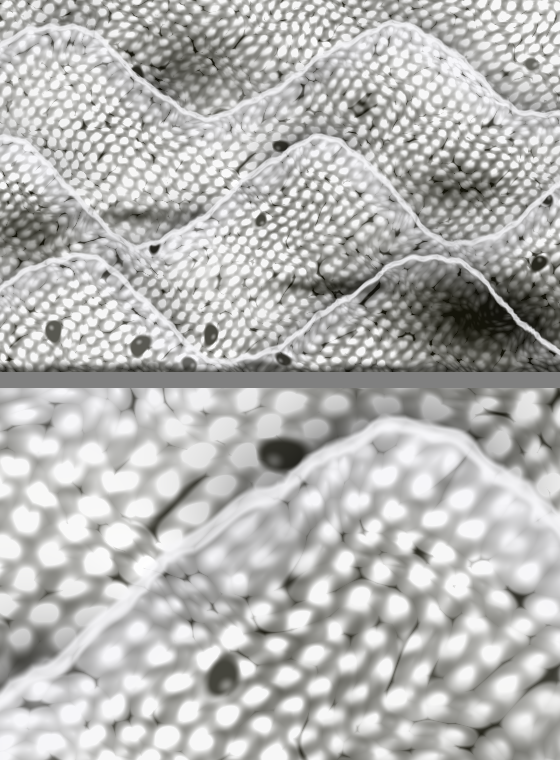
Top: the whole. Bottom: its middle third, enlarged.
Reproduce this texture procedurally as a WebGL 1 fragment shader.

```glsl
precision highp float;
// Ruffled layers of knitted silver mesh with bright crinkled hems.
// Each layer fills the area below a wavy rim; staggered sines form the knit,
// cellular noise adds crinkles, and soft pools of light and shade model folds.
uniform vec2 u_resolution;

const float PI = 3.14159265;
const float TAU = 6.2831853;
const vec2 BEAD_PITCH = vec2(0.040, 0.027);
const float KNIT_GAP = 0.75;
const float KNIT_BEAD = 1.25;
const float ROW_STRENGTH = 0.28;
const float HOLE_PITCH = 0.21;
const float HOLE_CHANCE = 0.6;
const float HEM_DEPTH = 0.11;
const float RIM_WIDTH = 0.0065;
const float CRINKLE_SCALE = 44.0;
const float CRUMPLE_SCALE = 15.0;
const float BASE_LIGHT = 0.81;
const vec3 SHADOW_TINT = vec3(0.0, -0.002, -0.045);
const vec3 HEM_TINT = vec3(-0.006, -0.006, 0.008);

float hash(vec2 p) {
  return fract(sin(dot(p, vec2(127.1, 311.7))) * 4375.85);
}

vec2 hash2(vec2 p) {
  return vec2(hash(p), hash(p + 37.3));
}

// Distance to the nearest scattered point
float cellular(vec2 p) {
  vec2 base = floor(p);
  float nearest = 2.0;
  for (int j = -1; j <= 1; j++) {
    for (int i = -1; i <= 1; i++) {
      vec2 id = base + vec2(float(i), float(j));
      nearest = min(nearest, length(id + hash2(id) - p));
    }
  }
  return nearest;
}

// Smooth layered sines, about -1 to 1
float patches(vec2 p) {
  return 0.5 * sin(p.x + 1.7 * sin(p.y * 0.8)) + 0.5 * sin(p.y * 1.3 - 1.4 * sin(p.x * 0.7 + 2.0));
}

// Soft elliptical pool, 1 at its centre
float pool(vec2 p, vec2 centre, vec2 size) {
  vec2 d = (p - centre) / size;
  return exp(-dot(d, d));
}

// Rim of a fold: mean height, amplitude, period, crest position
vec4 foldShape(float layer) {
  if (layer < 0.5) return vec4(1.25, 0.08, 0.90, 0.60);
  if (layer < 1.5) return vec4(0.81, 0.12, 0.91, 1.04);
  if (layer < 2.5) return vec4(0.485, 0.14, 0.86, 0.84);
  return vec4(0.17, 0.14, 0.96, 1.13);
}

float rimHeight(float x, vec4 fold) {
  float a = TAU * (x - fold.w) / fold.z;
  return fold.x + fold.y * (cos(a) + 0.10 * sin(2.0 * a));
}

// Staggered lattice of bumps with reinforced rows
float lattice(vec2 q) {
  return cos(TAU * q.x) * cos(PI * q.y) + ROW_STRENGTH * cos(TAU * q.y);
}

// Knitted beads lit from above; about 0 in gaps and 1 on beads
float knit(vec2 p, float crinkle) {
  vec2 q = p / BEAD_PITCH;
  q += 0.22 * vec2(patches(q * 0.7), 1.3 * patches(q.yx * 0.6 + 4.0));
  q += vec2(0.20, 0.34) * (crinkle - 0.45);
  float bump = lattice(q);
  float relief = bump - lattice(q + vec2(-0.10, 0.34));
  float bead = smoothstep(-0.85, 0.95, bump + 0.30 * patches(q * 2.3 + 9.0));
  return bead + 0.24 * relief;
}

// Punched oval holes: a dark core, a pale edge and a small glint
float punchHoles(float tone, vec2 p, float layer) {
  vec2 q = p / HOLE_PITCH + layer * 5.3;
  vec2 id = floor(q);
  vec2 c = fract(q) - 0.5 - 0.5 * (hash2(id) - 0.5);
  float turn = TAU * hash(id + 3.0);
  c = mat2(cos(turn), -sin(turn), sin(turn), cos(turn)) * c;
  c.y += 1.6 * c.x * c.x;
  float size = mix(0.08, 0.14, hash(id + 11.0));
  float d = length(c * vec2(0.9, 1.25)) - size;
  float present = step(hash(id + 23.0), HOLE_CHANCE);
  float edge = smoothstep(0.035, 0.0, abs(d - 0.03));
  float core = smoothstep(0.02, -0.03, d);
  float glint = smoothstep(0.05, 0.0, length(c - 0.03));
  float inside = mix(0.10, 0.42, hash(id + 31.0)) + 0.28 * glint;
  return mix(tone + 0.10 * edge * present, inside, core * present);
}

// Large-scale light across the cloth
float foldLight(vec2 p, float layer) {
  float light = BASE_LIGHT + 0.09 * patches(p * 9.0 + layer * 2.0);
  light += 0.15 * pool(p, vec2(0.20, 0.60), vec2(0.32, 0.20));
  light += 0.14 * pool(p, vec2(1.45, 0.85), vec2(0.25, 0.15));
  light -= 0.28 * pool(p, vec2(0.50, 0.82), vec2(0.16, 0.13));
  light -= 0.38 * pool(p, vec2(0.06, 0.38), vec2(0.13, 0.09));
  light -= 0.42 * pool(p, vec2(1.24, 0.49), vec2(0.15, 0.06));
  light -= 0.55 * pool(p, vec2(0.36, 0.42), vec2(0.13, 0.022));
  light -= 0.55 * pool(p, vec2(0.86, 0.23), vec2(0.16, 0.022));
  light -= 0.75 * pool(p, vec2(1.30, 0.14), vec2(0.27, 0.14));
  return max(light, 0.08);
}

void main() {
  vec2 p = gl_FragCoord.xy / u_resolution.y;
  float crinkle = cellular(p * CRINKLE_SCALE + patches(p * 30.0));
  float crumple = cellular(p * CRUMPLE_SCALE + 0.5 * patches(p * 21.0));
  float wobble = 0.006 * sin(p.x * 31.0) + 0.003 * sin(p.x * 97.0 + 1.0);
  vec2 drape = 0.022 * vec2(patches(p * 8.0), patches(p.yx * 7.0 + 3.0));
  vec3 color = vec3(0.0);

  // Composite from the back layer to the front
  for (int i = 0; i < 4; i++) {
    float layer = float(i);
    vec4 fold = foldShape(layer);
    float rim = rimHeight(p.x, fold);
    float slope = (rimHeight(p.x + 0.01, fold) - rim) / 0.01;
    float d = (p.y - rim - wobble) / sqrt(1.0 + slope * slope);

    // Contact shadow on the cloth behind
    float contact = 0.24 + 0.28 * patches(p * 13.0 + layer);
    color *= 1.0 - contact * exp(-max(d, 0.0) / 0.04);

    // Cloth surface
    vec2 cloth = vec2(p.x - 0.12 * p.y, p.y - 0.07 * rim + 0.13 * p.x) + drape;
    float light = foldLight(p, layer) + 0.16 * (0.45 - crumple);
    float beads = mix(0.5, knit(cloth, crinkle), 0.9 + 0.3 * patches(p * 11.0 + 5.0));
    float tone = light * mix(KNIT_GAP, KNIT_BEAD, beads);
    tone += 0.20 * (0.45 - crinkle);
    float hem = smoothstep(-HEM_DEPTH, -0.02, d);
    float hemTone = 0.03 + 0.88 * light + 0.36 * (0.45 - crinkle);
    tone = mix(tone, hemTone, 0.62 * hem);
    tone -= 0.30 * smoothstep(0.68, 0.92, crinkle);
    tone = punchHoles(tone, cloth, layer);
    tone = clamp(tone, 0.08, 0.97);
    vec3 surface = vec3(tone) + SHADOW_TINT * (1.0 - tone) + HEM_TINT * hem;
    color = mix(color, surface, smoothstep(0.003, -0.003, d));

    // Bright, uneven rim
    float width = RIM_WIDTH * (0.6 + 0.9 * crinkle);
    float line = smoothstep(width + 0.004, width - 0.003, abs(d));
    color = mix(color, vec3(0.96, 0.96, 0.97), line * (0.95 - 0.25 * crinkle));
  }

  // Dark ragged gap along the base
  float base = smoothstep(0.035, 0.005, p.y + 0.012 * patches(p * 24.0));
  color = mix(color, vec3(0.14, 0.14, 0.12) + 0.35 * (0.5 - crinkle), 0.75 * base);
  gl_FragColor = vec4(clamp(color, 0.0, 1.0), 1.0);
}
```
